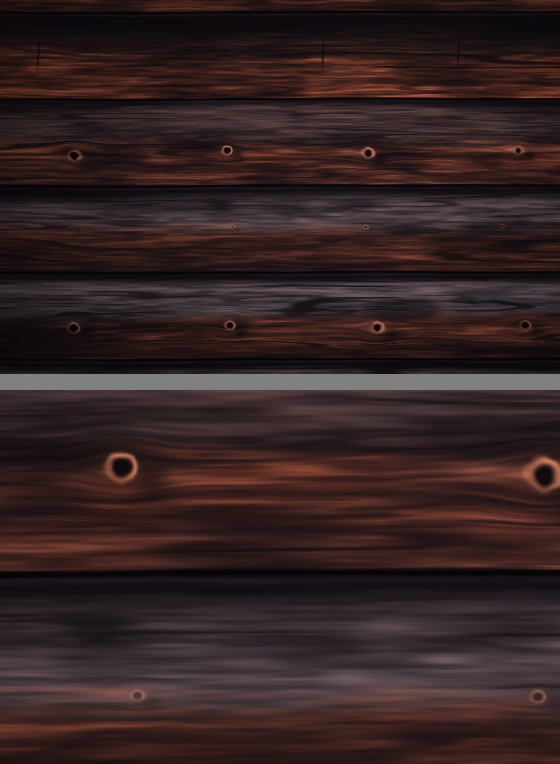
Top, the full canvas; bottom, a detail of the centre.
A Shadertoy shader for this texture:

```glsl
// Charred, weathered horizontal planks with knots, cracks and warm ember grain.
#define PITCH 0.232        // plank height
#define FIRST_SEAM 0.033   // first seam, measured from the top
#define KNOT_STEP 0.39     // mean distance between knots
#define KNOT_JITTER 0.24
#define SEAM_WIDTH 0.0026
#define GRAIN_CONTRAST 0.8
#define CHAR vec3(0.045, 0.034, 0.046)
#define BROWN vec3(0.235, 0.128, 0.108)
#define EMBER vec3(0.49, 0.225, 0.145)
#define GREY vec3(0.325, 0.285, 0.305)
#define GLOW vec3(0.84, 0.51, 0.36)

float hash(vec2 p) {
    vec3 q = fract(vec3(p.xyx) * 0.1031);
    q += dot(q, q.yzx + 33.33);
    return fract((q.x + q.y) * q.z);
}

float noise(vec2 p) {
    vec2 i = floor(p), f = fract(p);
    f = f * f * (3.0 - 2.0 * f);
    return mix(mix(hash(i), hash(i + vec2(1, 0)), f.x),
               mix(hash(i + vec2(0, 1)), hash(i + vec2(1, 1)), f.x), f.y);
}

float fbm(vec2 p) {
    float sum = 0.0, amp = 0.5;
    for (int i = 0; i < 4; i++) {
        sum += amp * noise(p);
        p = p * 2.03 + 17.3;
        amp *= 0.5;
    }
    return sum / 0.9375;
}

// Bell curve of unit height
float bell(float x, float width) {
    x /= width;
    return exp(-x * x);
}

// Thin broken line along a contour of stretched noise
float crackLine(vec2 p, float width) {
    float line = 1.0 - smoothstep(width * 0.3, width, abs(noise(p) - 0.5));
    return line * smoothstep(0.4, 0.65, noise(p * vec2(1.7, 0.5) + 5.0));
}

void mainImage(out vec4 fragColor, in vec2 fragCoord) {
    vec2 uv = fragCoord / iResolution.xy;
    float x = fragCoord.x / iResolution.y;
    float down = 1.0 - uv.y + 0.005 * (noise(vec2(x * 3.0, 4.0)) - 0.5);

    // Plank index and position across it, 0 at its upper seam
    float level = (down - FIRST_SEAM) / PITCH;
    float row = floor(level), v = fract(level);
    float knotty = mod(row, 2.0);
    float first = bell(row, 0.6), second = bell(row - 1.0, 0.6);

    // Knots bend the grain and leave rims, cores, glowing streaks and splits
    float grainY = v * PITCH, rim = 0.0, core = 0.0, streak = 0.0, split = 0.0, soot = 0.0;
    for (int i = -1; i <= 1; i++) {
        float cell = floor(x / KNOT_STEP) + float(i);
        vec2 id = vec2(cell + 7.0, row + 3.0);
        float h = hash(id), k = hash(id + 41.0);
        vec2 center = vec2((cell + 0.5 + (h - 0.5) * KNOT_JITTER) * KNOT_STEP,
                           (0.62 + (k - 0.5) * 0.08 - 0.12 * (1.0 - knotty)) * PITCH);
        vec2 q = vec2(x, v * PITCH) - center;
        float size = mix(0.006, 0.0125, knotty) * (0.8 + 0.4 * k);
        float strength = mix(0.4, 1.0, knotty) * (1.0 - 0.7 * first);
        float r = length(q * vec2(0.85, 1.0)) / size;
        r += 0.3 * (noise(q * 110.0 + id * 9.0) - 0.5);
        grainY -= q.y * 0.75 * strength * bell(q.x, size * 3.5) * bell(q.y, size * 2.5);
        rim += strength * bell(r - 0.95, 0.24) * (0.45 + 0.55 * smoothstep(-size, size, q.x - q.y));
        core += strength * (1.0 - smoothstep(0.4, 0.8, r));
        soot += strength * bell(q.x - size * 2.6, size * 1.8) * bell(q.y - size * 1.2, size * 1.8);
        streak += strength * bell(q.y - 0.003 * sin(q.x * 40.0), 0.008)
                * exp(-abs(q.x) / 0.07) * mix(0.25, 1.0, second);
        split += first * step(h, 0.6) * bell(q.x - 0.29 - 0.006 * noise(vec2(v * 25.0, h)), 0.003)
               * smoothstep(0.22, 0.4, v) * (1.0 - smoothstep(0.5, 0.75, v));
    }

    // Grain from wide bands to single fibres, stretched along the plank
    vec2 g = vec2(x, grainY + 0.007 * noise(vec2(x * 4.0, row * 5.0 + v * 3.0))) + row * vec2(3.7, 5.1);
    float broad = fbm(g * vec2(1.6, 26.0));
    float fine = fbm(g * vec2(8.0, 150.0));
    float fibre = noise(g * vec2(24.0, 290.0));
    float crack = max(crackLine(g * vec2(1.8, 48.0) + 9.0, 0.075),
                      0.7 * crackLine(g * vec2(3.2, 95.0) + 23.0, 0.12));

    // Warm wood below, silver weathering above
    float patches = noise(vec2(x * 2.6 + row * 6.3, v * 2.5));
    float warmth = smoothstep(0.32, 0.78, broad * 0.5 + fine * 0.25 + patches * 0.25);
    warmth *= mix(1.0, 0.55, clamp(row / 3.0, 0.0, 1.0));
    warmth *= mix(1.0, 0.3 + 0.8 * bell(v - 0.62, 0.17), second);
    vec3 color = mix(BROWN, EMBER, warmth);
    float edge = v + 0.22 * (broad - 0.5) + 0.16 * (fine - 0.5);
    float upper = 1.0 - smoothstep(0.40, 0.58, edge);
    float silver = smoothstep(-0.6, 2.8, row);
    color = mix(color, mix(BROWN * 0.75, GREY, silver), upper * 0.92);

    // Fibres, highlights and cracks
    float shade = smoothstep(0.22, 0.78, fine * 0.55 + fibre * 0.2 + broad * 0.25);
    color *= 1.0 + GRAIN_CONTRAST * (shade - 0.52);
    float shine = smoothstep(0.56, 0.78, fine * 0.65 + broad * 0.35) * (1.0 - upper);
    color += GLOW * (0.26 * shine * patches + streak * smoothstep(0.25, 0.75, fine) * 0.9);
    color = mix(color, CHAR, 0.75 * crack);

    // Soot under each overlap, on the lower edge and in loose blotches
    float band = 0.13 + 0.22 * first + 0.05 * bell(row - 2.0, 0.5) - 0.04 * second;
    float lit = smoothstep(band * 0.35, band * 1.5, v + 0.12 * (broad - 0.5));
    lit *= 1.0 - 0.6 * smoothstep(0.65, 1.0, v) * smoothstep(0.5, 2.5, row);
    float blotch = smoothstep(0.48, 0.78, fbm(vec2(x * 4.0, level * 3.5) + 31.0));
    color = mix(CHAR * (0.7 + 0.7 * fine), color, lit * (1.0 - 0.6 * blotch));
    color = mix(color, CHAR, clamp(0.65 * soot + 0.85 * split, 0.0, 1.0));

    // Knot rims and hollow cores
    color = mix(color, GLOW * (0.55 + 0.6 * fibre), clamp(rim * 0.9, 0.0, 1.0));
    color = mix(color, CHAR * 0.6, clamp(core, 0.0, 1.0));

    // Seams with a thin dusty lip, then the falloff of light to the borders
    float seam = min(v, 1.0 - v) * PITCH;
    float width = SEAM_WIDTH * (0.5 + noise(vec2(x * 9.0, row)));
    color += GREY * 0.25 * bell(v * PITCH - 0.007, 0.003) * fine;
    color *= smoothstep(width * 0.3, width * 1.7, seam) * 0.9 + 0.1;
    vec2 offset = (uv - vec2(0.60, 0.52)) / vec2(0.72, 0.80);
    color *= mix(0.22, 1.14, exp(-1.5 * dot(offset, offset)));
    fragColor = vec4(color + vec3(0.014, 0.010, 0.016), 1.0);
}
```
